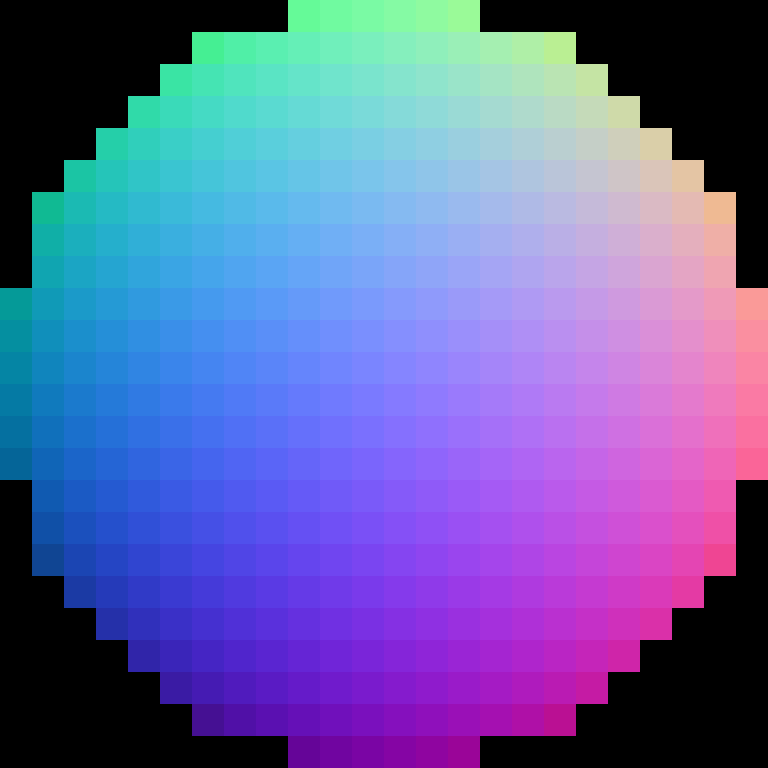
Write a Shadertoy shader that draws this texture map.

```glsl
const float CELLS_PER_RADIUS = 12.0;
const int SAMPLES = 4;
const vec3 BACKGROUND = vec3(0.0);

// Centre of the square cell that holds p
vec2 snapToCell(vec2 p, float cellsPerUnit) {
    return (floor(p * cellsPerUnit) + 0.5) / cellsPerUnit;
}

// Unit sphere normal packed into 0..1, background outside the disc
vec3 sphereNormalColor(vec2 p, vec3 background) {
    float zSquared = 1.0 - dot(p, p);
    if (zSquared <= 0.0) return background;
    vec3 normal = vec3(p, sqrt(zSquared));
    return 0.5 + 0.5 * normal;
}

// Canvas position with the short side spanning -1..1
vec2 toCanvas(vec2 coord, vec2 resolution) {
    return (2.0 * coord - resolution) / min(resolution.x, resolution.y);
}

void mainImage(out vec4 fragColor, in vec2 fragCoord) {
    vec3 color = vec3(0.0);

    // Average a subpixel grid to smooth the cell borders
    for (int y = 0; y < SAMPLES; y++) {
        for (int x = 0; x < SAMPLES; x++) {
            vec2 offset = (vec2(x, y) + 0.5) / float(SAMPLES) - 0.5;
            vec2 p = toCanvas(fragCoord + offset, iResolution.xy);
            color += sphereNormalColor(snapToCell(p, CELLS_PER_RADIUS), BACKGROUND);
        }
    }

    fragColor = vec4(color / float(SAMPLES * SAMPLES), 1.0);
}
```
